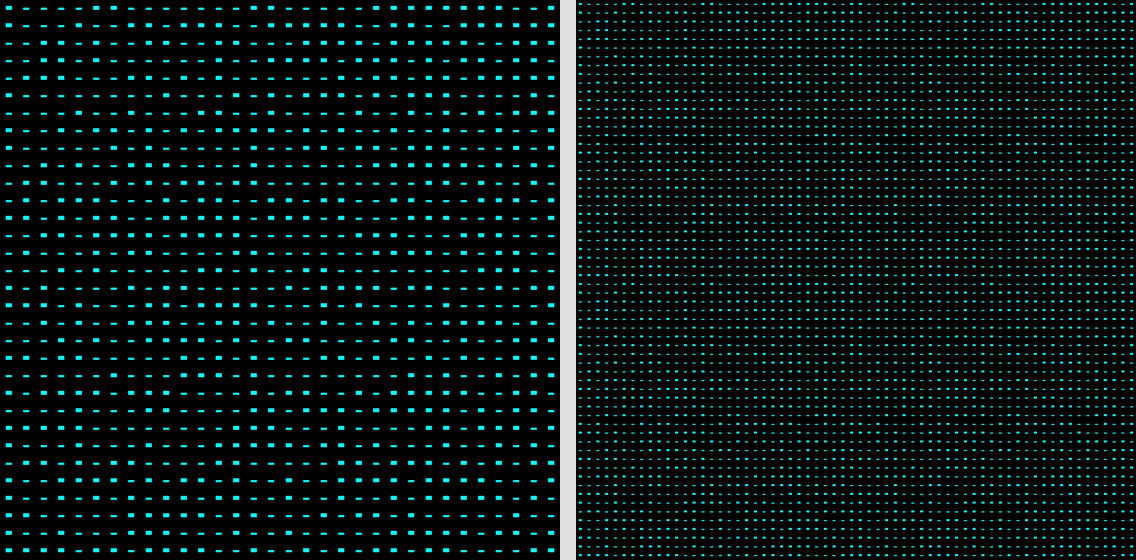
Left, the tile; right, the same tile 2 across and 2 down.
Give the GLSL for this pattern, as a WebGL 2 fragment shader.

```glsl
#version 300 es
precision highp float;

#define REPEATS 32.0
#define MARK_WIDTH 0.35
#define SHORT_HEIGHT 0.125
#define TALL_HEIGHT 0.23
#define BASELINE 0.44
#define CORNER_RADIUS 0.035
#define TALL_SHARE 0.47
#define MARK_COLOR vec3(0.0, 1.0, 1.0)
#define GROUND_COLOR vec3(0.0)

uniform vec2 u_resolution;
out vec4 fragColor;

float hash(vec2 p) {
    return fract(sin(dot(p, vec2(127.1, 311.7))) * 43758.55);
}

float roundedBox(vec2 p, vec2 halfSize, float radius) {
    vec2 q = abs(p) - halfSize + radius;
    return length(max(q, 0.0)) + min(max(q.x, q.y), 0.0) - radius;
}

void main() {
    vec2 grid = gl_FragCoord.xy / u_resolution * REPEATS;
    vec2 cell = mod(floor(grid), REPEATS);
    vec2 local = fract(grid);

    // Each cell holds a short or a tall dash standing on one baseline
    float isTall = step(hash(cell), TALL_SHARE);
    float height = mix(SHORT_HEIGHT, TALL_HEIGHT, isTall);
    vec2 center = vec2(0.5, BASELINE + 0.5 * height);
    float dist = roundedBox(local - center, 0.5 * vec2(MARK_WIDTH, height), CORNER_RADIUS);

    // Edge smoothing about one pixel wide
    float pixel = REPEATS / min(u_resolution.x, u_resolution.y);
    float coverage = 1.0 - smoothstep(-0.6 * pixel, 0.6 * pixel, dist);
    fragColor = vec4(mix(GROUND_COLOR, MARK_COLOR, coverage), 1.0);
}
```
